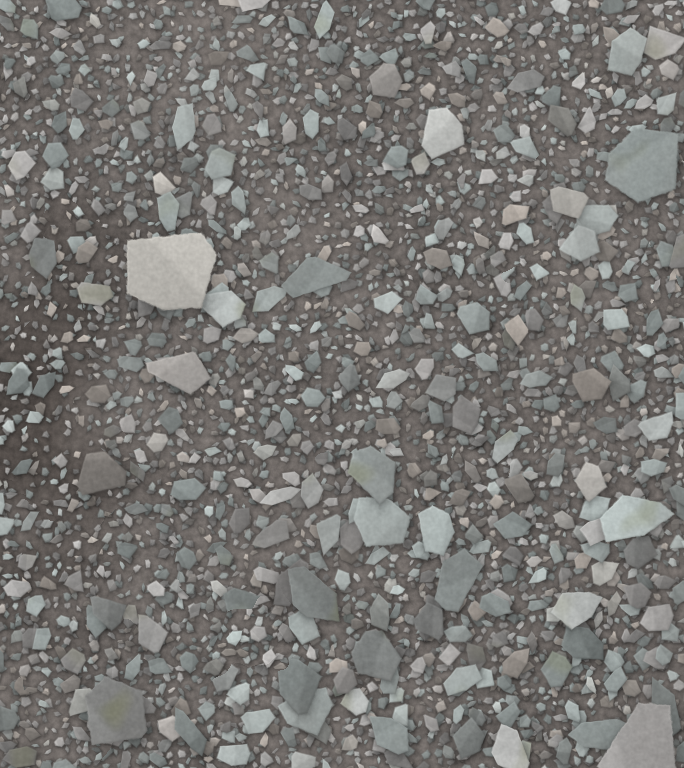
Write a Shadertoy shader that draws this texture.

```glsl
const float TAU = 6.2831853;
const int LAYERS = 6;
const int SIDES = 6;
const vec2 LIGHT = vec2(-0.55, 0.83);
const vec3 SOIL = vec3(0.445, 0.422, 0.408);
const vec3 DARK_SOIL = vec3(0.30, 0.275, 0.26);
const vec3 WARM_TINT = vec3(1.04, 0.995, 0.95);
const vec3 GREY_TINT = vec3(1.005, 0.995, 0.985);
const vec3 COOL_TINT = vec3(0.96, 1.01, 1.0);
const vec3 MOSS = vec3(0.47, 0.48, 0.34);

vec3 hash3(vec2 p) {
    vec3 q = fract(p.xyx * vec3(0.1031, 0.1030, 0.0973));
    q += dot(q, q.yxz + 33.33);
    return fract((q.xxy + q.yzz) * q.zyx);
}

// Gradient noise, roughly -0.7 to 0.7
float cornerSlope(vec2 cell, vec2 offset) {
    float angle = TAU * hash3(cell).x;
    return dot(vec2(cos(angle), sin(angle)), offset);
}

float gradientNoise(vec2 p) {
    vec2 i = floor(p), f = fract(p);
    vec2 u = f * f * f * (f * (f * 6.0 - 15.0) + 10.0);
    vec2 e = vec2(1.0, 0.0);
    float low = mix(cornerSlope(i, f), cornerSlope(i + e.xy, f - e.xy), u.x);
    float high = mix(cornerSlope(i + e.yx, f - e.yx), cornerSlope(i + e.xx, f - e.xx), u.x);
    return mix(low, high, u.y);
}

float fbm(vec2 p) {
    float sum = 0.0, gain = 0.6;
    for (int i = 0; i < 4; i++) {
        sum += gain * gradientNoise(p);
        p = p * 2.03 + 17.3;
        gain *= 0.55;
    }
    return sum;
}

mat2 rotation(float angle) {
    float c = cos(angle), s = sin(angle);
    return mat2(c, -s, s, c);
}

// Signed distance to an irregular convex shard, as the largest of its side planes
float shardDistance(vec2 q, float radius, vec2 seed) {
    float d = -1e3;
    for (int i = 0; i < SIDES; i++) {
        vec3 h = hash3(seed + float(i) * 7.31);
        float angle = TAU * (float(i) + 0.75 * h.x) / float(SIDES);
        d = max(d, dot(q, vec2(cos(angle), sin(angle))) - radius * mix(0.55, 1.0, h.y));
    }
    return d;
}

vec3 stoneColor(vec2 p, vec2 q, float radius, float large, vec3 h, float grain) {
    float tone = mix(0.43, 0.72, pow(h.x, 1.25)) + 0.03 * large;
    float ridge = dot(q, vec2(cos(TAU * h.y), sin(TAU * h.y))) / radius + h.z - 0.5;
    tone += 0.045 * smoothstep(-0.08, 0.08, ridge) - 0.02;
    tone += 0.035 * dot(q, LIGHT) / radius + 0.06 * grain;
    vec3 tint = mix(WARM_TINT, GREY_TINT, smoothstep(0.1, 0.5, h.y));
    tint = mix(tint, COOL_TINT, smoothstep(0.5, 0.85, h.z + 0.35 * large));
    float moss = large * smoothstep(0.15, 0.5, gradientNoise(p * 17.0)) * step(0.6, h.y);
    return mix(tone * tint, MOSS, 0.45 * moss);
}

// Paints one scattered layer of shards over the given colour
vec3 paintLayer(vec3 color, vec2 p, float cellSize, float density, float large, float grain, float soft) {
    vec2 grid = p / cellSize + 13.7 * large;
    vec2 home = floor(grid);
    for (int y = -1; y <= 1; y++)
    for (int x = -1; x <= 1; x++) {
        vec2 cell = home + vec2(x, y);
        vec2 seed = cell + 91.0 * large + 40.0;
        vec3 place = hash3(seed);
        if (place.z > density) continue;
        vec3 look = hash3(seed + 211.5);
        vec3 form = hash3(seed + 57.9);
        vec2 q = (grid - cell - 0.5 - 0.7 * (place.xy - 0.5)) * cellSize;
        float radius = cellSize * mix(0.32, 0.52, form.x);
        vec2 local = rotation(TAU * form.y) * q;
        local.y *= mix(1.0, 1.9, form.z);
        float d = shardDistance(local, radius, seed);
        d += 0.05 * radius * grain;

        // Contact shadow, strongest away from the light
        float away = smoothstep(0.6, -0.9, dot(normalize(q + 1e-5), LIGHT));
        float reach = 0.0018 + 0.05 * cellSize;
        color *= 1.0 - mix(0.13, 0.36, away) * exp(-max(d, 0.0) / reach);

        // Body with a lit and a shaded rim
        vec3 stone = stoneColor(p, q, radius, large, look, grain);
        float rim = smoothstep(-0.004, 0.0, d);
        stone *= 1.0 + rim * mix(0.07, -0.10, away);
        color = mix(color, stone, smoothstep(soft, -soft, d));
    }
    return color;
}

void mainImage(out vec4 fragColor, in vec2 fragCoord) {
    vec2 p = fragCoord / iResolution.y;
    float soft = max(0.0016, 0.7 / iResolution.y);
    float patches = fbm(p * 5.0 + 3.1);
    float grain = fbm(p * 95.0);

    // Soil, darker toward the left side
    float dirt = smoothstep(0.3, 0.0, length((p - vec2(0.05, 0.47)) * vec2(1.5, 0.8)) + 0.25 * patches);
    vec3 color = mix(SOIL, DARK_SOIL, 0.75 * dirt);
    color *= 1.0 + 0.30 * grain + 0.12 * patches;

    // Shards from grit up to slabs; slabs gather at the lower right
    float coarse = smoothstep(0.25, 0.85, p.x + 0.35 - 0.75 * p.y + 0.5 * patches);
    for (int i = 0; i < LAYERS; i++) {
        float large = float(i) / float(LAYERS - 1);
        float cellSize = 0.0135 * pow(1.6, float(i));
        float density = mix(0.88, 0.14, pow(large, 0.65));
        density *= mix(1.0, mix(0.6, 1.8, coarse), large) * (1.0 - 0.45 * dirt);
        color = paintLayer(color, p, cellSize, density, large, grain, soft);
    }

    // Dust and broad light variation
    float dust = smoothstep(0.0, 0.5, patches + 0.15);
    color = mix(color, SOIL * 1.17, 0.16 * dust);
    color *= 1.03 + 0.07 * gradientNoise(p * 3.0 + 8.0) + 0.05 * gradientNoise(p * 210.0);
    fragColor = vec4(clamp(color, 0.0, 1.0), 1.0);
}
```
